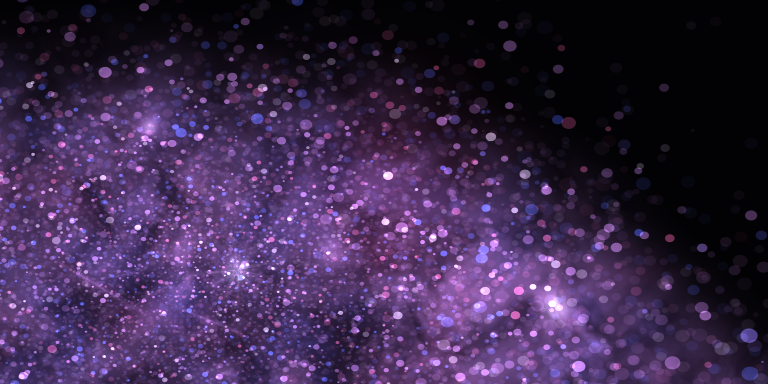
Write a Shadertoy shader that draws this background.

```glsl
const vec3 INK = vec3(0.008, 0.006, 0.016);
const vec3 PLUM = vec3(0.13, 0.085, 0.18);
const vec3 VIOLET = vec3(0.33, 0.225, 0.42);
const vec3 ORCHID = vec3(0.74, 0.49, 0.85);
const vec3 BLUE = vec3(0.28, 0.38, 0.95);
const vec3 ROSE = vec3(0.78, 0.32, 0.54);
const vec3 PALE = vec3(0.95, 0.86, 1.0);

const vec2 FOCUS = vec2(0.50, 0.26);    // where the particles are sharpest
const vec2 CORE = vec2(0.62, 0.297);    // brightest star cluster
const vec2 BLUE_POOL = vec2(0.47, 0.21);
const vec2 RED_HAZE = vec2(1.02, 0.54);
const float DISC_STRETCH = 1.2;
const float SMALL_CELL = 0.013;
const float LARGE_CELL = 0.085;
const int DISC_LAYERS = 16;

// Glows: centre, radius, strength
const int GLOW_COUNT = 11;
const vec4 GLOWS[GLOW_COUNT] = vec4[](
    vec4(0.62, 0.297, 0.045, 0.50), vec4(0.59, 0.27, 0.13, 0.26),
    vec4(0.47, 0.355, 0.055, 0.30), vec4(0.39, 0.67, 0.03, 0.42),
    vec4(0.37, 0.66, 0.14, 0.15), vec4(0.867, 0.344, 0.035, 0.30),
    vec4(1.10, 0.29, 0.13, 0.24), vec4(1.45, 0.20, 0.055, 0.45),
    vec4(1.34, 0.18, 0.22, 0.24), vec4(0.28, 0.25, 0.05, 0.28),
    vec4(0.01, 0.09, 0.04, 0.22));

vec3 hash3(vec3 p) {
    p = fract(p * vec3(0.1031, 0.1030, 0.0973));
    p += dot(p, p.yxz + 33.33);
    return fract((p.xxy + p.yxx) * p.zyx);
}

float noise(vec2 p) {
    vec2 i = floor(p), f = fract(p);
    f = f * f * (3.0 - 2.0 * f);
    float a = hash3(vec3(i, 7.0)).x;
    float b = hash3(vec3(i + vec2(1, 0), 7.0)).x;
    float c = hash3(vec3(i + vec2(0, 1), 7.0)).x;
    float d = hash3(vec3(i + 1.0, 7.0)).x;
    return mix(mix(a, b, f.x), mix(c, d, f.x), f.y);
}

float fbm(vec2 p) {
    float sum = 0.0, amp = 0.52;
    for (int i = 0; i < 5; i++) {
        sum += amp * noise(p);
        p = mat2(1.6, 1.2, -1.2, 1.6) * p + 17.3;
        amp *= 0.5;
    }
    return sum;
}

// Positive inside the nebula, negative in the empty upper right
float cloudDepth(vec2 p) {
    return 0.92 - 0.47 * pow(max(p.x - 0.7, 0.0), 1.8) - p.y;
}

float spot(vec2 p, vec2 centre, float radius) {
    vec2 d = (p - centre) / radius;
    return exp(-dot(d, d));
}

float glowAt(vec2 p) {
    float sum = 0.0;
    for (int i = 0; i < GLOW_COUNT; i++)
        sum += GLOWS[i].w * spot(p, GLOWS[i].xy, GLOWS[i].z);
    return sum;
}

float streak(vec2 p, vec2 a, vec2 b, float width) {
    vec2 d = b - a;
    float t = clamp(dot(p - a, d) / dot(d, d), 0.0, 1.0);
    return exp(-length(p - a - d * t) / width) * (0.3 + 0.7 * sin(3.14159 * t));
}

vec3 discTint(float pick) {
    vec3 tint = mix(ORCHID, BLUE, smoothstep(0.45, 0.55, pick));
    tint = mix(tint, ROSE, smoothstep(0.72, 0.76, pick));
    return mix(tint, PALE, smoothstep(0.88, 0.92, pick));
}

// Each layer holds one disc per cell; cells widen away from the focus
vec3 bokeh(vec2 p, float pixel) {
    vec3 light = vec3(0);
    vec2 stretch = vec2(DISC_STRETCH, 1.0);
    for (int i = 0; i < DISC_LAYERS; i++) {
        float t = float(i) / float(DISC_LAYERS - 1);
        float cell = mix(SMALL_CELL, LARGE_CELL, pow(t, 1.3));
        float angle = float(i) * 2.4;
        mat2 turn = mat2(cos(angle), sin(angle), -sin(angle), cos(angle));
        vec2 q = turn * (p / stretch) / cell + float(i) * 13.7;
        vec2 id = floor(q);
        vec3 place = hash3(vec3(id, float(i) + 1.0));
        vec3 look = hash3(vec3(id, float(i) + 51.0));
        float radius = mix(0.15, 0.22, place.z);
        vec2 offset = id + mix(vec2(0.27), vec2(0.73), place.xy) - q;
        vec2 centre = p + transpose(turn) * offset * cell * stretch;

        float blur = 1.1 * length((centre - FOCUS) * vec2(0.6, 1.0));
        float sharpness = (t - min(blur, 0.95)) / 0.26;
        float depth = cloudDepth(centre);
        float density = exp(-sharpness * sharpness) * (0.07 + 0.8 * smoothstep(-0.4, 0.35, depth));
        float cover = 1.0 - smoothstep(-0.6, 0.6, (length(offset) - radius) * cell / pixel);
        float power = 0.07 + 0.62 * pow(look.y, 6.0);
        power *= 0.6 + 0.4 * smoothstep(-0.2, 0.3, depth) + 0.9 * glowAt(centre);
        light += discTint(look.x) * power * cover * step(look.z, density);
    }
    return light;
}

void mainImage(out vec4 fragColor, in vec2 fragCoord) {
    vec2 p = fragCoord / iResolution.y;
    float blur = length((p - FOCUS) * vec2(0.6, 1.0));

    // Nebula body
    float cloud = fbm(p * 5.0);
    float body = smoothstep(-0.08, 0.45, cloudDepth(p) + 0.12 * (cloud - 0.5));
    float thick = smoothstep(0.2, 0.8, fbm(p * 9.0 + 2.0 * cloud));
    vec3 color = mix(INK, mix(PLUM, VIOLET, thick), body);

    // Blue and rose patches
    float hue = fbm(p * 6.0 + 31.0);
    color += body * BLUE * 0.10 * smoothstep(0.52, 0.75, hue);
    color += body * ROSE * 0.10 * smoothstep(0.48, 0.25, hue);
    color += BLUE * 0.18 * spot(p, BLUE_POOL, 0.08);
    color += ROSE * vec3(0.12, 0.05, 0.06) * spot(p, RED_HAZE, 0.22);

    // Fine filaments around the focus
    vec2 warp = p * 6.0 + 2.5 * vec2(cloud, hue);
    float ridge = pow(1.0 - abs(2.0 * fbm(warp) - 1.0), 9.0);
    color += ORCHID * 0.18 * ridge * exp(-12.0 * blur * blur);
    float wisps = streak(p, vec2(0.15, 0.32), vec2(0.38, 0.18), 0.006);
    wisps += streak(p, vec2(0.44, 0.21), vec2(0.63, 0.13), 0.005);
    color += ORCHID * 0.28 * wisps * (0.4 + noise(p * 70.0));

    // Glows and rays from the core
    float glow = glowAt(p);
    color += mix(ORCHID, PALE, smoothstep(0.3, 0.8, glow)) * glow * (0.35 + 0.7 * thick);
    vec2 ray = p - CORE;
    float reach = length(ray);
    color += PALE * 0.3 * pow(noise(ray / max(reach, 0.001) * 9.0 + 40.0), 3.0) * exp(-reach / 0.06);

    color += bokeh(p, 1.0 / iResolution.y);
    fragColor = vec4(clamp(color, 0.0, 1.0), 1.0);
}
```
